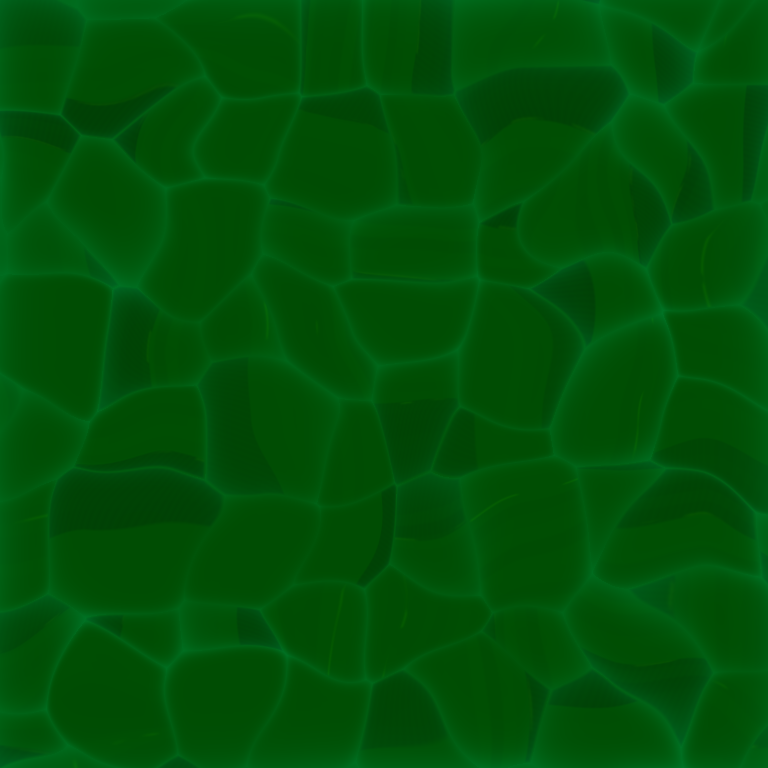
Give the GLSL for this texture, as a WebGL 2 fragment shader.

```glsl
#version 300 es
precision highp float;
// Dark green rounded cells with faint inner bands and a soft teal glow along their seams.

uniform vec2 u_resolution;
out vec4 fragColor;

const float CELLS = 8.0;            // cells across the canvas
const float JITTER = 0.76;          // scatter of the cell centres
const float WEIGHT = 0.5;           // spread between large and small cells
const float WARP = 0.3;             // bending of the seams, in cells
const vec2 GLOW_WIDTH = vec2(0.035, 0.105);
const vec2 GLOW_LEVEL = vec2(0.18, 0.80);
const float RIM_WIDTH = 0.02;       // glow at the canvas border
const float RIM_LEVEL = 0.45;
const float DARK_SHARE = 0.62;      // share of cells with a dark cap
const float BAND_RATE = 8.0;
const vec3 BASE = vec3(0.0, 0.302, 0.010);
const vec3 DARK = vec3(0.0, 0.258, 0.018);
const vec3 GLOW = vec3(0.0, 0.450, 0.145);
const vec3 STREAK = vec3(0.015, 0.045, -0.008);

float hash(vec2 p) {
    return fract(sin(dot(p, vec2(127.1, 311.7))) * 43758.5453);
}

vec2 hash2(vec2 p) {
    return vec2(hash(p), hash(p + 37.3));
}

float noise(vec2 p) {
    vec2 i = floor(p), f = fract(p);
    f = f * f * (3.0 - 2.0 * f);
    return mix(mix(hash(i), hash(i + vec2(1, 0)), f.x),
               mix(hash(i + vec2(0, 1)), hash(i + vec2(1, 1)), f.x), f.y);
}

vec2 cellCentre(vec2 id) {
    return id + 0.5 + JITTER * (hash2(id) - 0.5);
}

float cellWeight(vec2 id) {
    float h = hash(id + 71.9);
    return WEIGHT * h * h;
}

// Squared distance reduced by the weight, so that heavy cells grow.
float power(vec2 p, vec2 id) {
    vec2 d = p - cellCentre(id);
    return dot(d, d) - cellWeight(id);
}

// Tone that stays nearly flat within each band and steps softly between them.
float bandTone(float s, float seed) {
    float i = floor(s), f = smoothstep(0.35, 0.65, fract(s));
    return mix(hash(vec2(i, seed)), hash(vec2(i + 1.0, seed)), f) - 0.5;
}

void main() {
    vec2 uv = gl_FragCoord.xy / u_resolution;
    vec2 p = uv * CELLS;
    p += WARP * (vec2(noise(p * 1.1 + 5.0), noise(p * 1.1 + 47.0)) - 0.5) * 2.0;
    vec2 home = floor(p);

    // Owning cell
    vec2 cell = home;
    float best = 1e9;
    for (int y = -2; y <= 2; y++)
    for (int x = -2; x <= 2; x++) {
        vec2 id = home + vec2(x, y);
        float d = power(p, id);
        if (d < best) { best = d; cell = id; }
    }
    vec2 centre = cellCentre(cell);

    // Seam distance, with the glow summed over all neighbours
    float width = mix(GLOW_WIDTH.x, GLOW_WIDTH.y, hash(cell + 13.7));
    width *= 0.6 + 0.8 * noise(p * 1.3 + 90.0);
    float seam = 1e9, glow = 0.0;
    for (int y = -2; y <= 2; y++)
    for (int x = -2; x <= 2; x++) {
        vec2 id = home + vec2(x, y);
        if (id == cell) continue;
        float gap = max(length(cellCentre(id) - centre), 0.05);
        float d = (power(p, id) - best) / (2.0 * gap);
        seam = min(seam, d);
        glow += exp(-d / width);
    }
    glow *= mix(GLOW_LEVEL.x, GLOW_LEVEL.y, noise(p * 0.9 + 20.0));

    // Glow along the canvas border
    vec2 border = min(uv, 1.0 - uv);
    vec2 rim = exp(-border / RIM_WIDTH);
    glow += RIM_LEVEL * (rim.x + rim.y) * (0.5 + noise(p * 0.8 + 61.0));
    glow = 1.25 * (1.0 - exp(-glow / 1.25));

    // Slightly curved coordinate across the cell
    float angle = floor(hash(cell + 3.1) * 4.0) * 1.5708 + 0.5 * (hash(cell + 8.4) - 0.5);
    vec2 dir = vec2(cos(angle), sin(angle));
    vec2 q = p - centre;
    float along = dot(q, vec2(-dir.y, dir.x));
    float s = dot(q, dir) + 0.5 * (hash(cell + 5.6) - 0.5) * along * along;
    float inside = smoothstep(0.0, 0.03, seam);

    // Dark cap with fine hatching
    float start = mix(0.0, 0.36, hash(cell + 17.2));
    float cap = smoothstep(start, start + 0.03, s) * step(hash(cell + 29.5), DARK_SHARE);
    cap *= inside * mix(0.55, 1.15, hash(cell + 43.8));
    vec3 colour = mix(BASE, DARK, cap);
    colour.g += 0.003 * cap * sin(along * 95.0 + s * 40.0);

    // Faint bands and broken yellowish streaks
    float banded = hash(cell + 53.4);
    colour.g += 0.016 * banded * inside * bandTone(s * BAND_RATE, hash(cell) * 50.0);
    float offset = (s - start - 0.03) / 0.016;
    float broken = smoothstep(0.45, 0.75, noise(vec2(along * 5.0, s * 9.0) + cell * 7.0));
    colour += STREAK * exp(-offset * offset) * broken * inside * step(0.45, banded);

    colour += (GLOW - BASE) * glow;
    fragColor = vec4(clamp(colour, 0.0, 1.0), 1.0);
}
```
